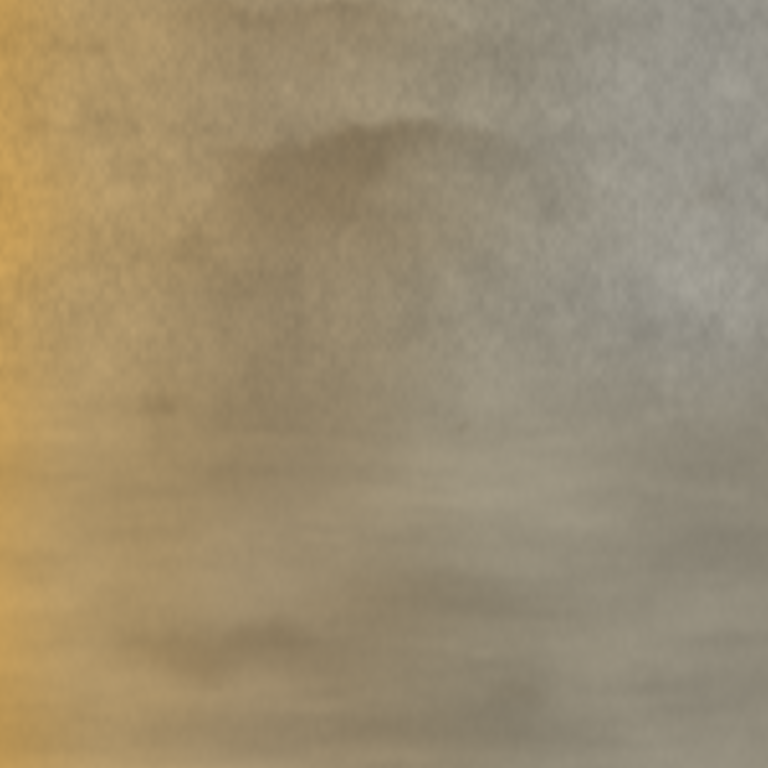
This texture is drawn by a WebGL 2 fragment shader. Its source:

```glsl
#version 300 es
precision highp float;

uniform vec2 u_resolution;
out vec4 fragColor;

// Wash colours, from the lit left edge to the cool right side
const vec3 AMBER = vec3(0.765, 0.605, 0.335);
const vec3 SAND = vec3(0.705, 0.598, 0.415);
const vec3 KHAKI = vec3(0.632, 0.562, 0.442);
const vec3 STONE = vec3(0.588, 0.553, 0.470);
const vec3 COOL_GREY = vec3(0.578, 0.567, 0.530);
const vec3 UMBER_TINT = vec3(0.74, 0.70, 0.64);

const float EDGE_WARP = 0.13;
const float CLOUD_CONTRAST = 0.16;
const float STREAK_CONTRAST = 0.17;
const float MOTTLE_CONTRAST = 0.13;
const float GRAIN_CONTRAST = 0.045;
const float STAIN_STRENGTH = 0.42;
const int FLECK_COUNT = 9;

float hash(vec2 p) {
    return fract(sin(dot(p, vec2(127.1, 311.7))) * 43758.5453);
}

float noise(vec2 p) {
    vec2 cell = floor(p);
    vec2 f = fract(p);
    f = f * f * f * (f * (f * 6.0 - 15.0) + 10.0);
    float low = mix(hash(cell), hash(cell + vec2(1, 0)), f.x);
    float high = mix(hash(cell + vec2(0, 1)), hash(cell + vec2(1, 1)), f.x);
    return mix(low, high, f.y);
}

float fbm(vec2 p) {
    float sum = 0.0;
    float amplitude = 0.5;
    for (int i = 0; i < 5; i++) {
        sum += amplitude * noise(p);
        p = mat2(1.92, 0.56, -0.56, 1.92) * p + 17.3;
        amplitude *= 0.5;
    }
    return sum / 0.96875;
}

// Noise stretched along x, kept level in every octave
float streaks(vec2 p) {
    return 0.55 * noise(p) + 0.3 * noise(p * 2.1 + 5.7) + 0.15 * noise(p * 4.3 + 11.9);
}

// Arched stain: firm upper rim, fading downwards
float stain(vec2 p, vec2 centre, vec2 size) {
    vec2 q = (p - centre) / size;
    q.y += 0.7 * q.x * q.x;
    float rim = 1.0 - smoothstep(-0.35, 0.45, q.y);
    return rim * exp(0.75 * min(q.y, 0.0)) * exp(-1.3 * q.x * q.x);
}

vec3 wash(float x) {
    vec3 colour = mix(AMBER, SAND, smoothstep(-0.04, 0.13, x));
    colour = mix(colour, KHAKI, smoothstep(0.08, 0.38, x));
    return mix(colour, STONE, smoothstep(0.30, 0.72, x));
}

void main() {
    vec2 uv = gl_FragCoord.xy / u_resolution;
    float upper = smoothstep(0.38, 0.62, uv.y);
    float cloud = fbm(uv * vec2(3.0, 4.5) + 3.1);

    // Warm to cool wash
    float x = uv.x + EDGE_WARP * (cloud - 0.5) * smoothstep(0.0, 0.2, uv.x);
    x += 0.05 * (noise(vec2(2.0, uv.y * 7.0)) - 0.5);
    vec3 colour = wash(x);
    float cool = smoothstep(0.45, 0.95, x) * mix(0.4, 1.0, upper);
    colour = mix(colour, COOL_GREY, cool);

    // Broad clouds and level streaks
    float streak = streaks(uv * vec2(3.2, 17.0) + vec2(0.0, 0.6 * cloud) + 21.0);
    float shade = 1.0 + CLOUD_CONTRAST * (cloud - 0.5);
    shade += STREAK_CONTRAST * mix(1.0, 0.5, upper) * (streak - 0.5);

    // Worn mottling, strongest in the upper half
    float mottle = fbm(uv * vec2(24.0, 19.0) + 41.0);
    shade += MOTTLE_CONTRAST * mix(0.25, 1.0, upper) * (mottle - 0.5);

    // Fine, slightly upright grain
    float grain = noise(uv * vec2(150.0, 95.0)) + noise(uv * vec2(85.0, 60.0) + 9.0) - 1.0;
    shade += GRAIN_CONTRAST * mix(0.4, 1.0, upper) * grain;
    colour *= shade;

    // Large stains with ragged rims
    vec2 warp = vec2(fbm(uv * 9.0 + 60.0), fbm(uv * 11.0 + 80.0)) - 0.5;
    vec2 p = uv + warp * vec2(0.10, 0.05);
    float stains = stain(p, vec2(0.48, 0.83), vec2(0.18, 0.045));
    stains += 0.55 * stain(p, vec2(0.38, 0.79), vec2(0.14, 0.13));
    stains += 0.45 * stain(p, vec2(0.29, 0.18), vec2(0.18, 0.06));
    stains += 0.40 * stain(p, vec2(0.55, 0.25), vec2(0.22, 0.09));
    stains += 0.50 * stain(p, vec2(0.40, 0.99), vec2(0.20, 0.03));

    // Small scattered flecks
    for (int i = 0; i < FLECK_COUNT; i++) {
        float id = float(i) + 1.0;
        vec2 centre = vec2(hash(vec2(id, 2.3)), hash(vec2(id, 7.9)));
        vec2 radius = mix(vec2(0.012, 0.010), vec2(0.045, 0.022), hash(vec2(id, 4.1)));
        vec2 q = (p - centre) / radius;
        stains += 0.28 * exp(-dot(q, q));
    }
    stains *= 0.65 + 0.7 * mottle;
    colour *= mix(vec3(1.0), UMBER_TINT, clamp(stains * STAIN_STRENGTH * 1.6, 0.0, 1.0));

    fragColor = vec4(clamp(colour, 0.0, 1.0), 1.0);
}
```
